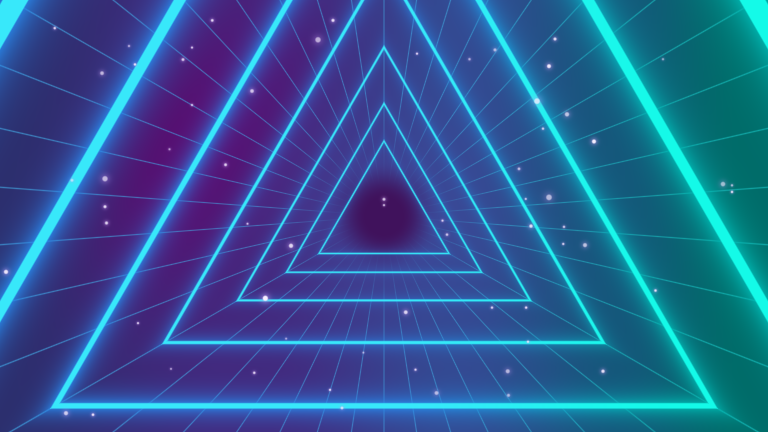
Write a Shadertoy shader that draws this background.

```glsl
// Neon tunnel: nested glowing triangles over thin rays from a dark centre.
// A triangle metric gives the frames, folded polar angle gives the rays,
// and hashed points scatter soft white sparks over a purple to teal gradient.

float hash(float n) {
    return fract(sin(n * 127.1) * 43758.5453);
}

// Inradius of the upright equilateral triangle passing through p
float triangleRadius(vec2 p) {
    return max(-p.y, abs(p.x) * 0.866 + p.y * 0.5);
}

float stroke(float dist, float halfWidth, float pixel) {
    return 1.0 - smoothstep(halfWidth - pixel, halfWidth + pixel, dist);
}

vec3 backdrop(vec2 uv, vec2 p) {
    vec3 col = mix(vec3(0.17, 0.17, 0.41), vec3(0.26, 0.15, 0.48), smoothstep(0.0, 0.3, uv.x));
    col = mix(col, vec3(0.20, 0.28, 0.56), smoothstep(0.35, 0.6, uv.x));
    col = mix(col, vec3(0.08, 0.33, 0.47), smoothstep(0.6, 0.82, uv.x));
    col = mix(col, vec3(0.0, 0.41, 0.40), smoothstep(0.8, 0.97, uv.x));

    // Slanted magenta cloud on the left
    vec2 q = p - vec2(-0.43, 0.15);
    q = vec2(q.x * 0.87 - q.y * 0.5, q.x * 0.5 + q.y * 0.87);
    col = mix(col, vec3(0.37, 0.01, 0.41), 0.9 * exp(-dot(q * q, vec2(28.0, 8.0))));

    // Blue haze around the dark core
    float r = length(p);
    col = mix(col, vec3(0.27, 0.27, 0.61), 0.6 * exp(-r * r * 18.0));
    return mix(vec3(0.25, 0.07, 0.36), col, smoothstep(0.04, 0.13, r));
}

void mainImage(out vec4 fragColor, in vec2 fragCoord) {
    float pixel = 1.0 / iResolution.y;
    vec2 uv = fragCoord / iResolution.xy;
    vec2 p = (fragCoord - 0.5 * iResolution.xy) * pixel;
    float aspect = iResolution.x * pixel;
    float r = length(p);
    float teal = smoothstep(0.5, 0.9, uv.x);
    vec3 col = backdrop(uv, p);

    // Rays, evenly spaced in angle, fading into the core
    float spacing = 6.28318 / 42.0;
    float turn = atan(p.x, p.y) / spacing;
    float rayDist = r * abs(sin((fract(turn + 0.5) - 0.5) * spacing));
    float ray = stroke(rayDist, 0.0004 + 0.001 * r, pixel);
    vec3 rayColor = mix(vec3(0.27, 0.68, 0.90), vec3(0.10, 0.76, 0.76), teal);
    col = mix(col, rayColor, 0.72 * ray * smoothstep(0.06, 0.3, r));

    // Frames, each half as large again as the one inside it
    vec3 glowColor = mix(vec3(0.16, 0.53, 0.92), vec3(0.0, 0.72, 0.70), teal);
    vec3 lineColor = mix(vec3(0.22, 0.91, 0.98), vec3(0.08, 0.98, 0.91), teal);
    float metric = triangleRadius(p);
    float size = 0.0868;
    for (int i = 0; i < 7; i++) {
        float dist = abs(metric - size);
        float halfWidth = 0.0015 + 0.025 * size * size;
        float glow = exp(-max(dist - halfWidth, 0.0) / (0.003 + 0.045 * size));
        col = mix(col, glowColor, glow * mix(0.25, 0.85, smoothstep(0.08, 0.5, size)));
        col = mix(col, lineColor, stroke(dist, halfWidth, pixel));
        size *= 1.5;
    }

    // Sparks: small bright discs with a faint lilac halo
    for (int i = 0; i < 64; i++) {
        float id = float(i) + 1.0;
        vec2 spot = vec2(hash(id) * aspect, 0.04 + 0.92 * hash(id + 71.3));
        float radius = mix(0.0018, 0.0065, pow(hash(id + 153.7), 2.0));
        float dist = length(uv * vec2(aspect, 1.0) - spot);
        float light = mix(0.55, 1.0, hash(id + 211.9));
        col = mix(col, vec3(0.78, 0.60, 0.95), 0.5 * light * exp(-dist * dist / (radius * radius * 4.0)));
        col = mix(col, vec3(0.97, 0.94, 1.0), light * stroke(dist, radius, pixel));
    }

    fragColor = vec4(col, 1.0);
}
```
